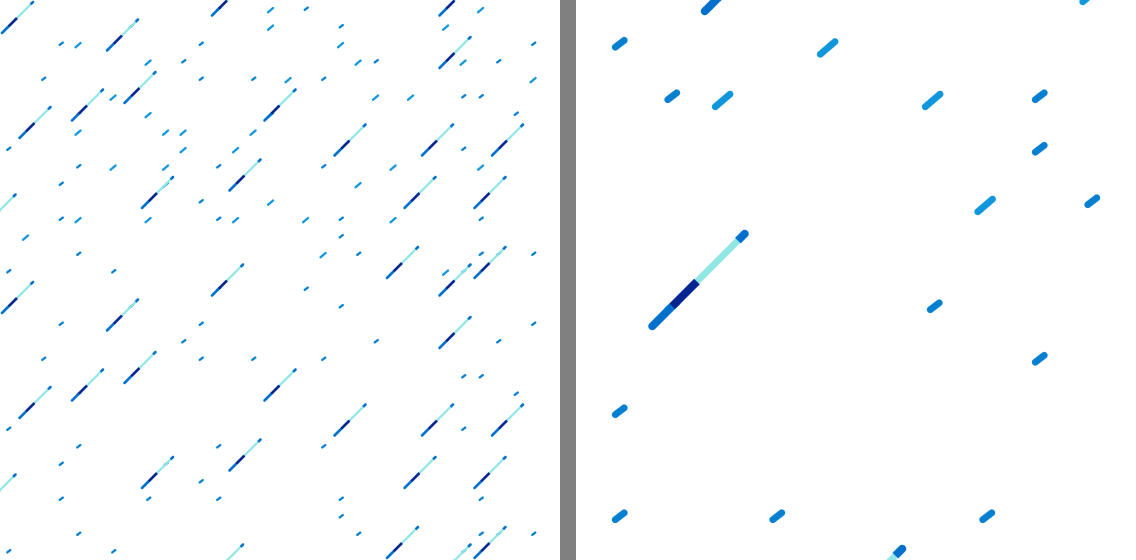
Left: the whole. Right: its middle third, enlarged.
A WebGL 1 fragment shader for this pattern:

```glsl
precision highp float;
// Sparse diagonal streaks and small dashes scattered over a white cell grid.
// Streaks sit on jittered block corners, dashes on hashed cell centres; the
// layout repeats twice vertically, with extra dashes in the upper half only.

uniform vec2 u_resolution;

#define CELLS 32.0          // cells across the canvas
#define TILE_ROWS 16.0      // rows before the layout repeats
#define BLOCK 4.0           // cells per side of a streak block
#define STREAK_FILL 0.72    // share of blocks holding a streak
#define DASH_FILL 0.08      // share of cells holding a small dash
#define EXTRA_FILL 0.063    // share of upper cells holding a longer dash
#define STREAK_RADIUS 0.076 // half width, in cells
#define DASH_RADIUS 0.065
#define NAVY vec3(0.02, 0.15, 0.56)
#define BLUE vec3(0.0, 0.44, 0.80)
#define CYAN vec3(0.57, 0.90, 0.90)
#define SKY vec3(0.06, 0.59, 0.86)

float hash(vec2 p, float seed) {
  return fract(sin(dot(p, vec2(127.1, 311.7)) + seed * 74.7) * 43758.55);
}

// Distance to a segment centred on the origin with half extent h.
float centredSegment(vec2 p, vec2 h) {
  float t = clamp(dot(p, h) / dot(h, h), -1.0, 1.0);
  return length(p - h * t);
}

float coverage(float dist, float radius, float px) {
  return 1.0 - smoothstep(-0.7 * px, 0.7 * px, dist - radius);
}

// Colour bands along a streak: blue tail, navy, cyan, blue tip.
vec3 streakColour(float t, float px) {
  float soft = 0.5 * px;
  vec3 c = mix(BLUE, NAVY, smoothstep(-soft, soft, t + 0.50));
  c = mix(c, CYAN, smoothstep(-soft, soft, t + 0.03));
  return mix(c, BLUE, smoothstep(-soft, soft, t - 0.75));
}

// Lays the streaks of the surrounding blocks over the base colour.
vec3 addStreaks(vec3 base, vec2 p, float px) {
  vec2 home = floor(p / BLOCK);
  for (int j = -1; j <= 1; j++) {
    for (int i = -1; i <= 1; i++) {
      vec2 block = home + vec2(float(i), float(j));
      vec2 id = vec2(block.x, mod(block.y, TILE_ROWS / BLOCK));
      float present = step(hash(id, 1.0), STREAK_FILL);
      vec2 jitter = floor(3.6 * vec2(hash(id, 2.0), hash(id, 3.0)));
      vec2 q = p - block * BLOCK - jitter;
      float t = 0.5 * (q.x + q.y);
      float pale = step(-0.03, t) * step(t, 0.75);
      float radius = STREAK_RADIUS - 0.012 * pale;
      float dist = centredSegment(q, vec2(0.88));
      base = mix(base, streakColour(t, px), present * coverage(dist, radius, px));
    }
  }
  return base;
}

// Lays the dashes of the current cell over the base colour.
vec3 addDashes(vec3 base, vec2 p, float px) {
  vec2 cell = floor(p);
  vec2 q = p - cell - 0.5;
  vec2 id = vec2(cell.x, mod(cell.y, TILE_ROWS));

  float extra = step(hash(id, 5.0), EXTRA_FILL) * step(TILE_ROWS, cell.y);
  float longDist = centredSegment(q + vec2(0.04, 0.08), vec2(0.14, 0.12));
  base = mix(base, SKY, extra * coverage(longDist, DASH_RADIUS, px));

  float small = step(hash(id, 4.0), DASH_FILL) * (1.0 - extra);
  float smallDist = centredSegment(q, vec2(0.085, 0.065));
  return mix(base, BLUE + vec3(0.02, 0.06, 0.02),
             small * coverage(smallDist, DASH_RADIUS, px));
}

void main() {
  float px = CELLS / u_resolution.y;
  vec2 p = gl_FragCoord.xy * px;
  vec3 colour = addDashes(vec3(1.0), p, px);
  colour = addStreaks(colour, p, px);
  gl_FragColor = vec4(colour, 1.0);
}
```
